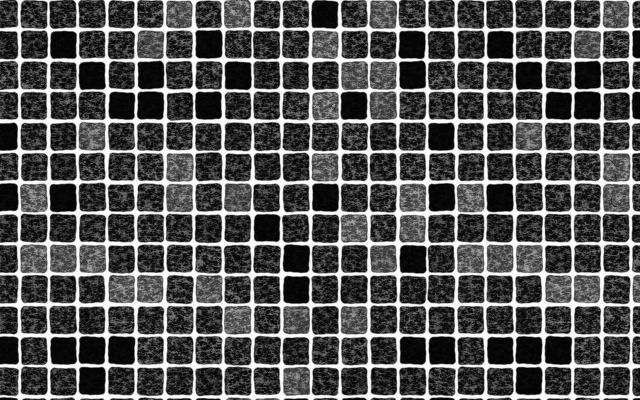
Write a Shadertoy shader that draws this pattern.

```glsl
// Mosaic wall of worn, hand-cut black and grey stone tiles on white grout.

const vec2 PITCH = vec2(0.0728, 0.0765);      // tile spacing, in canvas heights
const vec2 GRID_SHIFT = vec2(0.33, 0.037);    // grid phase from the upper left
const vec2 HALF_SIZE = vec2(0.0325, 0.0342);  // half extents of a tile
const float CORNER = 0.0095;
const float COLUMN_PERIOD = 15.0;             // tones recur after this many columns
const vec3 GROUT = vec3(0.99);

vec2 hash22(vec2 p) {
    vec3 q = fract(p.xyx * vec3(0.1031, 0.1030, 0.0973));
    q += dot(q, q.yzx + 33.33);
    return fract((q.xx + q.yz) * q.zy);
}

// Distances to the nearest and second nearest feature point.
vec2 cellular(vec2 p) {
    vec2 cell = floor(p), f = fract(p);
    vec2 nearest = vec2(8.0);
    for (int y = -1; y <= 1; y++) {
        for (int x = -1; x <= 1; x++) {
            vec2 o = vec2(x, y);
            float d = length(o + hash22(cell + o) - f);
            nearest.y = min(nearest.y, max(nearest.x, d));
            nearest.x = min(nearest.x, d);
        }
    }
    return nearest;
}

// Layered cellular grain, stretched sideways like split slate.
float stoneGrain(vec2 p) {
    float sum = 0.0, weight = 0.36;
    vec2 freq = vec2(3.5, 5.5);
    for (int i = 0; i < 3; i++) {
        sum += weight * cellular(p * freq + float(i) * 17.0).x;
        freq *= 1.9;
        weight *= 0.95;
    }
    return smoothstep(0.25, 0.75, sum);
}

// Thin broken creases between large cells.
float creases(vec2 p) {
    vec2 d = cellular(p * 1.7 + 0.12 * sin(p.yx * 13.0));
    float broken = smoothstep(0.0, 0.8, sin(p.x * 7.0) + sin(p.y * 9.0));
    return (1.0 - smoothstep(0.02, 0.09, d.y - d.x)) * broken;
}

float roundedBox(vec2 p, vec2 halfSize, float radius) {
    vec2 q = abs(p) - halfSize + radius;
    return length(max(q, 0.0)) + min(max(q.x, q.y), 0.0) - radius;
}

// Uneven tile outline: slight shift, tilt, size change and wavy sides.
float tileDistance(vec2 p, vec2 seed) {
    vec2 shift = hash22(seed + 3.1) - 0.5;
    vec2 shape = hash22(seed + 7.7) - 0.5;
    vec2 phase = 6.283 * hash22(seed + 11.3);
    float tilt = 0.07 * shape.x;
    p -= 0.0024 * shift;
    p = mat2(cos(tilt), -sin(tilt), sin(tilt), cos(tilt)) * p;
    p += 0.0007 * sin(p.yx * 110.0 + phase) + 0.0003 * sin(p.yx * 330.0 + phase.yx);
    return roundedBox(p, HALF_SIZE + 0.0012 * shape.y, CORNER);
}

// Most tiles are mottled charcoal; some are plain black or pale grey.
float tileTone(vec2 p, vec2 seed) {
    vec2 pick = hash22(seed + 19.0);
    vec2 stone = p + 5.3 * seed;
    float grain = stoneGrain(stone);
    float crease = creases(stone);
    float charcoal = mix(0.035, 0.39, grain) * mix(0.8, 1.2, pick.y);
    float grey = mix(0.24, 0.60, grain) * mix(0.85, 1.1, pick.y);
    float black = mix(0.01, 0.05, grain);
    if (pick.x < 0.13) return black;
    if (pick.x > 0.85) return grey * (1.0 - 0.4 * crease);
    return charcoal * (1.0 - 0.5 * crease);
}

void mainImage(out vec4 fragColor, in vec2 fragCoord) {
    vec2 uv = fragCoord / iResolution.y;
    float pixel = 1.0 / iResolution.y;

    // Tile grid, counted from the upper left.
    vec2 grid = vec2(uv.x, 1.0 - uv.y) / PITCH + GRID_SHIFT;
    vec2 id = floor(grid);
    vec2 local = fract(grid) - 0.5;
    vec2 seed = vec2(mod(id.x, COLUMN_PERIOD), id.y) + 1.0;

    // Stone face with a darker worn rim, set into the grout.
    float d = tileDistance(local * PITCH, seed);
    float rim = smoothstep(-0.004, 0.0, d);
    float tone = tileTone(local, seed) * (1.0 - 0.45 * rim);
    float cover = 1.0 - smoothstep(-pixel, pixel, d);
    fragColor = vec4(mix(GROUT, vec3(tone), cover), 1.0);
}
```
